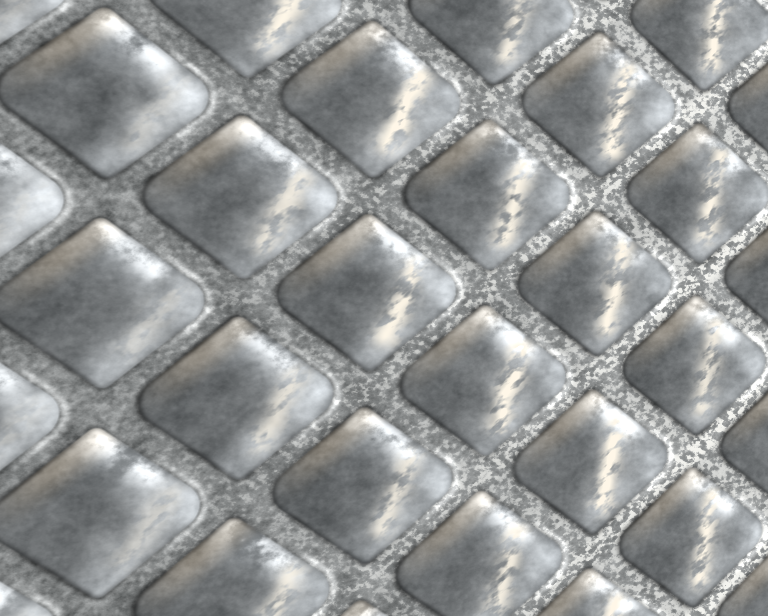
Give the GLSL for this texture, as a Shadertoy shader.

```glsl
// Embossed metal sheet: rows of pillow-shaped diamonds seen at an angle.
// A homography maps the canvas to a diagonal lattice; each cell is a rounded
// box shaded by edge bands, a worn glint and noise, with a grainy web between.

// Columns: step to the next column, step down half a repeat, first centre.
const mat3 LATTICE_TO_CANVAS = mat3(0.2435, 0.0122, 0.044,
                                    -0.0036, 0.1705, 0.0,
                                    0.172, 0.151, 1.0);
const vec2 HALF_SIZE = vec2(0.43, 0.41);  // pillow half extents in a cell
const float SIDE_RADIUS = 0.19;           // left and right corners
const float TIP_RADIUS = 0.05;            // top and bottom corners
const float LIT_COLUMN = 5.0;             // column where the light is fullest
const float GLINT_WIDTH = 0.10;
const float GRAIN_SCALE = 34.0;
const float MOTTLE_SCALE = 7.0;

const vec3 STEEL = vec3(0.405, 0.418, 0.425);
const vec3 WARM_SHEEN = vec3(0.17, 0.135, 0.09);
const vec3 PALE_SHEEN = vec3(0.19, 0.195, 0.20);
const vec3 GLINT = vec3(1.0, 0.97, 0.91);
const vec3 WEB_DIM = vec3(0.50, 0.51, 0.51);
const vec3 WEB_LIT = vec3(0.62, 0.63, 0.63);
const vec3 SPARKLE = vec3(0.97, 0.97, 0.95);

float hash(vec2 p) {
    vec3 q = fract(p.xyx * 0.1031);
    q += dot(q, q.yzx + 33.33);
    return fract((q.x + q.y) * q.z);
}

float noise(vec2 p) {
    vec2 i = floor(p), f = fract(p);
    f = f * f * (3.0 - 2.0 * f);
    return mix(mix(hash(i), hash(i + vec2(1, 0)), f.x),
               mix(hash(i + vec2(0, 1)), hash(i + vec2(1, 1)), f.x), f.y);
}

float fbm(vec2 p) {
    float sum = 0.0, amp = 0.5;
    for (int i = 0; i < 3; i++) {
        sum += amp * noise(p);
        p = mat2(1.6, 1.2, -1.2, 1.6) * p + 17.3;
        amp *= 0.5;
    }
    return sum / 0.875;
}

float roundedBox(vec2 p, vec2 size, float r) {
    vec2 q = abs(p) - size + r;
    return length(max(q, 0.0)) + min(max(q.x, q.y), 0.0) - r;
}

float segment(vec2 p, vec2 a, vec2 b) {
    vec2 d = b - a;
    return length(p - a - d * clamp(dot(p - a, d) / dot(d, d), 0.0, 1.0));
}

float bell(float x, float width) {
    return exp(-x * x / (width * width));
}

// diag: x to the lower right, y to the upper right; axial: x right, y down.
vec3 pillowColor(vec2 diag, vec2 axial, vec2 cell, vec2 st, float light) {
    float seed = hash(cell + 41.0);
    float mottle = fbm(st * MOTTLE_SCALE);
    float grain = fbm(st * GRAIN_SCALE);
    vec3 col = STEEL + 0.16 * (mottle - 0.5) + 0.10 * (grain - 0.5);
    col += 0.04 * (seed - 0.5);

    // Broad sheen on the curved flanks.
    col += WARM_SHEEN * smoothstep(-0.20, -0.37, diag.x) * smoothstep(-0.45, 0.1, diag.y);
    col += PALE_SHEEN * smoothstep(0.05, 0.36, diag.y) * (0.5 + mottle);
    col += PALE_SHEEN * smoothstep(0.12, 0.38, diag.x) * (0.35 + mottle);

    // Soft glint at the top tip, running down the upper right.
    float tip = segment(axial, vec2(0.05, -0.68), vec2(0.36, -0.32));
    col += 0.34 * bell(tip, 0.11) * smoothstep(0.25, 0.65, mottle + 0.3 * (grain - 0.5));

    // Worn glint, turning upright toward the light.
    vec2 top = mix(vec2(0.54, -0.06), vec2(0.19, -0.45), light);
    vec2 bottom = mix(vec2(0.20, 0.45), vec2(0.08, 0.50), light);
    float d = segment(axial + 0.07 * (mottle - 0.5), top, bottom);
    float strength = mix(0.2, 1.0, smoothstep(-0.5, 1.5, cell.x + cell.y));
    strength *= 0.75 + 0.4 * seed;
    float worn = smoothstep(0.28, 0.62, fbm(st * vec2(22.0, 12.0) + seed * 9.0));
    col += 0.15 * bell(d, 0.24);
    return mix(col, GLINT, clamp(strength * worn * bell(d, GLINT_WIDTH), 0.0, 1.0));
}

vec3 webColor(vec2 diag, vec2 st, float light) {
    float grain = fbm(st * GRAIN_SCALE);
    float rising = smoothstep(0.38, 0.46, abs(diag.x));
    vec3 col = mix(WEB_DIM, WEB_LIT, light) + 0.30 * (grain - 0.5);
    col += 0.22 * (fbm(st * MOTTLE_SCALE + 5.0) - 0.5);
    float flecks = smoothstep(0.46, 0.72, grain + 0.12 * (light - 0.5));
    return mix(col, SPARKLE, flecks * light * mix(0.55, 0.95, rising));
}

void mainImage(out vec4 fragColor, in vec2 fragCoord) {
    // Canvas to lattice, then to the diagonal cell grid.
    vec2 p = vec2(fragCoord.x, iResolution.y - fragCoord.y) / iResolution.y;
    vec3 q = inverse(LATTICE_TO_CANVAS) * vec3(p, 1.0);
    vec2 uv = q.xy / q.z;
    vec2 st = 0.5 * vec2(uv.x + uv.y, uv.x - uv.y);
    float aa = 0.7 * length(fwidth(st));
    vec2 cell = floor(st + 0.5);
    vec2 diag = st - cell;
    vec2 axial = vec2(diag.x + diag.y, diag.x - diag.y);
    float light = clamp(uv.x / LIT_COLUMN, 0.0, 1.0);

    float radius = diag.x * diag.y > 0.0 ? SIDE_RADIUS : TIP_RADIUS;
    float edge = roundedBox(diag, HALF_SIZE, radius);

    // Web, with a bright lip around the right side of each pillow.
    vec3 web = webColor(diag, st, light);
    float lip = smoothstep(0.35, 0.65, axial.x) * bell(edge - 0.025, 0.025);
    web += 0.30 * lip * (0.4 + fbm(st * 18.0));
    vec3 pillow = pillowColor(diag, axial, cell, st, light);
    vec3 col = mix(pillow, web, smoothstep(-aa, aa, edge));

    // Dark crease, strongest along the left edges.
    float crease = bell(edge, 0.012 + aa) * mix(0.36, 0.12, smoothstep(-0.1, 0.4, axial.x));
    col *= 1.0 - crease * (0.6 + 0.8 * noise(st * 9.0));
    fragColor = vec4(clamp(col, 0.0, 1.0), 1.0);
}
```
